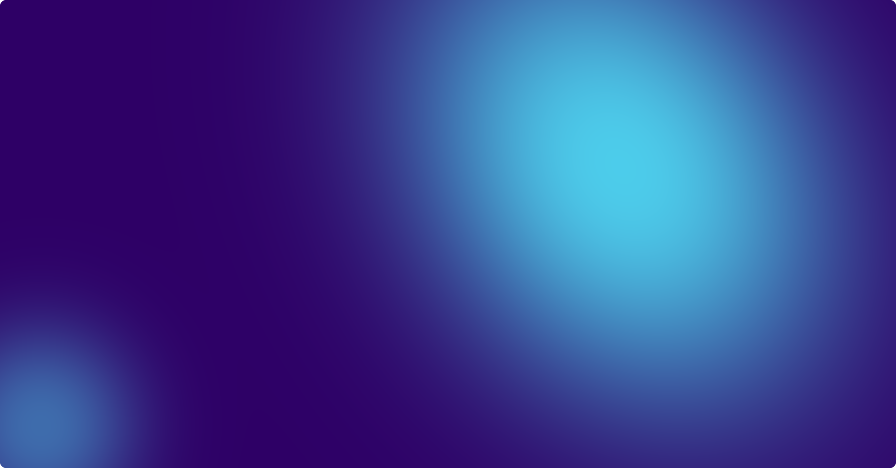
Reproduce this background procedurally as a WebGL 2 fragment shader.

```glsl
#version 300 es
precision highp float;
// Two soft cyan glows on a deep violet card with rounded corners.

uniform vec2 u_resolution;
out vec4 fragColor;

// Elliptic glow: 1 at the center, 0.5 where the distance equals the radii.
float glow(vec2 p, vec2 center, vec2 radii, float angle) {
    float c = cos(angle), s = sin(angle);
    vec2 d = p - center;
    vec2 q = vec2(c * d.x + s * d.y, c * d.y - s * d.x) / radii;
    return exp2(-pow(length(q), 2.3));
}

// Signed distance to a rounded box centered at the origin.
float roundedBox(vec2 p, vec2 halfSize, float radius) {
    vec2 q = abs(p) - halfSize + radius;
    return length(max(q, 0.0)) + min(max(q.x, q.y), 0.0) - radius;
}

void main() {
    // The canvas height is one unit.
    vec2 p = gl_FragCoord.xy / u_resolution.y;
    vec2 size = vec2(u_resolution.x / u_resolution.y, 1.0);

    vec3 violet = vec3(0.18, 0.0, 0.40);
    vec3 cyan = vec3(0.30, 0.80, 0.92);

    // Large tilted glow and small corner glow.
    float light = glow(p, vec2(1.326, 0.644), vec2(0.468, 0.356), radians(-57.0));
    light += 0.53 * glow(p, vec2(0.088, 0.09), vec2(0.174, 0.182), 0.0);
    vec3 color = mix(violet, cyan, min(light, 1.0));

    // White outside the rounded corners.
    float pixel = 1.0 / u_resolution.y;
    float edge = roundedBox(p - 0.5 * size, 0.5 * size, 0.013);
    color = mix(color, vec3(1.0), smoothstep(-0.5 * pixel, 0.5 * pixel, edge));

    fragColor = vec4(color, 1.0);
}
```
